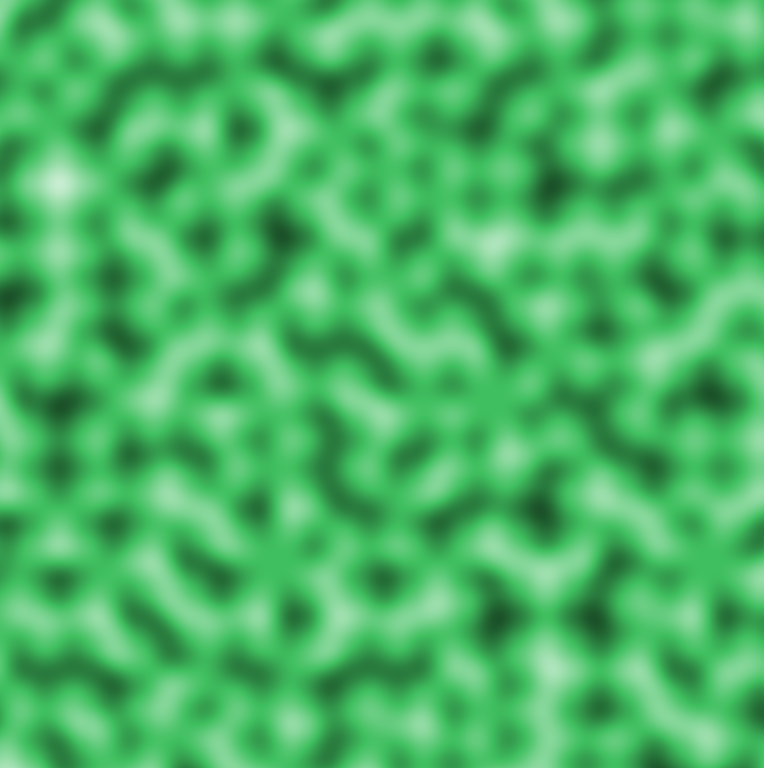
This texture is drawn by a WebGL 2 fragment shader. Its source:

```glsl
#version 300 es
precision highp float;

uniform vec2 u_resolution;
out vec4 fragColor;

float hash(vec2 p) {
    return fract(sin(dot(p, vec2(127.1, 311.7))) * 43758.547);
}

// One of four diagonal gradients per lattice corner
vec2 diagonalGradient(vec2 corner) {
    vec2 random = vec2(hash(corner), hash(corner + vec2(53.0, 17.0)));
    return 2.0 * step(0.5, random) - 1.0;
}

float cornerRamp(vec2 cell, vec2 local, vec2 offset) {
    return dot(diagonalGradient(cell + offset), local - offset);
}

// Gradient noise with quintic blending, in -1..1
float gradientNoise(vec2 p) {
    vec2 cell = floor(p);
    vec2 local = fract(p);
    vec2 blend = local * local * local * (local * (local * 6.0 - 15.0) + 10.0);
    float lower = mix(cornerRamp(cell, local, vec2(0.0, 0.0)),
                      cornerRamp(cell, local, vec2(1.0, 0.0)), blend.x);
    float upper = mix(cornerRamp(cell, local, vec2(0.0, 1.0)),
                      cornerRamp(cell, local, vec2(1.0, 1.0)), blend.x);
    return mix(lower, upper, blend.y);
}

// Lightness 0.5 is the pure hue; below fades to black, above to white
vec3 shade(vec3 hue, float lightness) {
    vec3 darkened = hue * min(2.0 * lightness, 1.0);
    return mix(darkened, vec3(1.0), max(2.0 * lightness - 1.0, 0.0));
}

void main() {
    const float cellsPerHeight = 14.2;
    const float contrast = 0.355;
    const vec3 green = vec3(0.25, 0.75, 0.375);

    vec2 uv = gl_FragCoord.xy / u_resolution.y;
    float noise = gradientNoise(uv * cellsPerHeight + vec2(3.4, 7.7));
    float lightness = clamp(0.5 + contrast * noise, 0.0, 1.0);
    fragColor = vec4(shade(green, lightness), 1.0);
}
```
